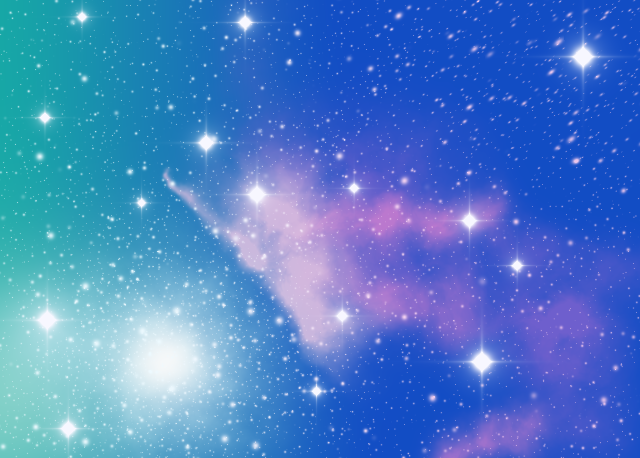
Give the GLSL for this background, as a Shadertoy shader.

```glsl
// Draws a teal-to-blue starry sky with a pink nebula and a glowing white star cluster.

const vec3 TEAL = vec3(0.09, 0.66, 0.65);
const vec3 AZURE = vec3(0.10, 0.46, 0.72);
const vec3 BLUE = vec3(0.07, 0.30, 0.77);
const vec3 MINT = vec3(0.62, 0.86, 0.81);
const vec3 ICE = vec3(0.76, 0.90, 0.94);
const vec3 VIOLET = vec3(0.52, 0.39, 0.81);
const vec3 ORCHID = vec3(0.77, 0.48, 0.81);
const vec3 BLUSH = vec3(0.85, 0.73, 0.87);

vec2 hash2(vec2 p) {
    vec3 q = fract(p.xyx * vec3(0.1031, 0.1030, 0.0973));
    q += dot(q, q.yzx + 33.33);
    return fract((q.xx + q.yz) * q.zy);
}

float corner(vec2 cell, vec2 offset) {
    return dot(hash2(cell) * 2.0 - 1.0, offset);
}

float gradientNoise(vec2 p) {
    vec2 i = floor(p), f = fract(p), e = vec2(1.0, 0.0);
    vec2 u = f * f * f * (f * (f * 6.0 - 15.0) + 10.0);
    float low = mix(corner(i, f), corner(i + e, f - e), u.x);
    float high = mix(corner(i + e.yx, f - e.yx), corner(i + 1.0, f - 1.0), u.x);
    return mix(low, high, u.y);
}

float fbm(vec2 p) {
    float sum = 0.0, amp = 0.6;
    for (int i = 0; i < 5; i++) {
        sum += amp * gradientNoise(p);
        p = mat2(0.8, 0.6, -0.6, 0.8) * p * 2.03 + 7.1;
        amp *= 0.52;
    }
    return sum;
}

float glow(vec2 p, vec2 centre, float radius) {
    vec2 q = (p - centre) / radius;
    return exp(-dot(q, q));
}

// Soft strip of gas from a to b
float strand(vec2 p, vec2 a, vec2 b, float width) {
    vec2 ab = b - a;
    float t = clamp(dot(p - a, ab) / dot(ab, ab), 0.0, 1.0);
    return glow(p, a + ab * t, width);
}

// Round core, halo and four thin rays
float flare(vec2 p, vec2 centre, float size) {
    vec2 q = abs(p - centre) / size;
    float rays = exp(-q.x / 0.0028 - q.y / 0.036) + exp(-q.y / 0.0028 - q.x / 0.036);
    return 1.3 * glow(q, vec2(0.0), 0.018) + 0.25 * glow(q, vec2(0.0), 0.045) + 0.85 * rays;
}

// One jittered star per cell of a turned grid; streak lengthens it diagonally
float starLayer(vec2 p, float cells, float density, float angle, float streak) {
    mat2 turn = mat2(cos(angle), sin(angle), -sin(angle), cos(angle));
    vec2 g = turn * p * cells, id = floor(g);
    vec2 kind = hash2(id + 57.0);
    vec2 q = (fract(g) - mix(vec2(0.27), vec2(0.73), hash2(id))) * turn;
    q = vec2(dot(q, vec2(0.8, 0.6)) / (1.0 + streak), dot(q, vec2(-0.6, 0.8)));
    float radius = mix(0.06, 0.13, kind.x * kind.x);
    return smoothstep(kind.y, kind.y + 0.12, density) * glow(q, vec2(0.0), radius);
}

vec3 sky(vec2 p) {
    vec3 col = mix(TEAL, AZURE, smoothstep(-0.05, 0.48, p.x));
    col = mix(col, BLUE, smoothstep(0.38, 0.82, p.x + 0.08 * p.y - 0.04));
    return mix(col, MINT, 0.75 * glow(p, vec2(0.0, 0.14), 0.27));
}

vec3 nebula(vec3 col, vec2 p) {
    float cloud = fbm(p * 5.0);
    vec2 w = p + 0.07 * vec2(cloud, fbm(p * 6.0 + 19.0));
    float texture1 = clamp(0.95 + 1.1 * fbm(w * 9.0 + 4.0), 0.3, 1.3);

    // Thin violet haze curling to the lower right
    float haze = 0.6 * strand(w, vec2(0.66, 0.60), vec2(0.86, 0.58), 0.14)
        + 0.55 * strand(w, vec2(0.85, 0.36), vec2(1.22, 0.29), 0.10)
        + 0.45 * strand(w, vec2(1.24, 0.28), vec2(1.28, 0.08), 0.10)
        + 0.35 * strand(w, vec2(1.05, 0.47), vec2(1.40, 0.41), 0.06)
        + 0.15 * strand(w, vec2(0.54, 0.75), vec2(0.57, 1.0), 0.06);
    col = mix(col, VIOLET, min(haze * texture1, 0.8));

    // Pink arms around a dark hollow
    float arms = 0.85 * strand(w, vec2(0.66, 0.50), vec2(1.04, 0.52), 0.058)
        + 0.6 * strand(w, vec2(0.68, 0.38), vec2(0.97, 0.33), 0.065)
        + 0.75 * strand(w, vec2(0.98, 0.0), vec2(1.17, 0.065), 0.045);
    arms *= 1.0 - 0.8 * glow(w, vec2(0.91, 0.43), 0.06);
    col = mix(col, ORCHID, min(arms * texture1, 0.9));

    // Pale body with a crisp slanted left edge and a pointed tip
    float side = dot(w - vec2(0.365, 0.617), vec2(0.78, 0.626));
    float body = strand(w, vec2(0.60, 0.53), vec2(0.68, 0.29), 0.105);
    body *= smoothstep(-0.015, 0.035, side);
    float tip = strand(w, vec2(0.37, 0.615), vec2(0.55, 0.44), mix(0.007, 0.027, smoothstep(0.36, 0.53, p.x)));
    col = mix(col, BLUSH, min((body + 0.65 * tip) * texture1, 0.92));
    return mix(col, BLUE, 0.6 * glow(w, vec2(0.86, 0.20), 0.075));
}

void mainImage(out vec4 fragColor, in vec2 fragCoord) {
    vec2 p = fragCoord / iResolution.y;
    p.x += 0.5 * (1.399 - iResolution.x / iResolution.y);
    vec3 col = nebula(sky(p), p);

    // Cluster light
    vec2 heart = vec2(0.36, 0.21);
    float swarm = glow(p, heart, 0.28);
    float mist = 0.72 * glow(p, heart, 0.22) * (1.0 + 0.7 * fbm(p * 12.0));
    col = mix(col, ICE, clamp(mist + 0.45 * glow(p, vec2(0.10, 0.27), 0.11), 0.0, 1.0));
    col = mix(col, vec3(0.98), 0.95 * glow(p, heart, 0.105));

    // Scattered stars, denser near the cluster and the gas
    float gas = glow(p, vec2(0.66, 0.42), 0.25);
    float streak = smoothstep(0.65, 1.2, p.x) * smoothstep(0.5, 0.8, p.y);
    float stars = 0.0;
    for (int i = 0; i < 5; i++) {
        float k = float(i);
        float density = 0.16 + 0.05 * k + 0.65 * swarm + 0.15 * gas;
        stars += (1.0 - 0.12 * k) * starLayer(p + 3.7 * k, 15.0 * pow(1.5, k), density, 0.4 + k, streak);
    }
    vec3 starTint = mix(vec3(0.93, 0.98, 1.0), vec3(1.0, 0.82, 0.94), smoothstep(0.3, 1.1, p.x));
    col = mix(col, starTint, min(stars, 1.0) * 0.92);

    // Leading stars: position and size
    vec3 leads[15] = vec3[](
        vec3(1.274, 0.876, 1.1), vec3(1.053, 0.210, 1.1), vec3(1.026, 0.518, 0.75),
        vec3(0.451, 0.688, 0.8), vec3(0.562, 0.575, 0.9), vec3(0.536, 0.951, 0.7),
        vec3(0.104, 0.301, 1.0), vec3(0.150, 0.064, 0.8), vec3(1.130, 0.420, 0.55),
        vec3(0.748, 0.310, 0.6), vec3(0.774, 0.589, 0.5), vec3(0.099, 0.743, 0.55),
        vec3(0.692, 0.146, 0.5), vec3(0.180, 0.963, 0.5), vec3(0.310, 0.557, 0.45));
    float light = 0.0;
    for (int i = 0; i < 15; i++) light += flare(p, leads[i].xy, leads[i].z);
    col = mix(col, vec3(0.97, 0.97, 1.0), min(light, 1.0));
    fragColor = vec4(col, 1.0);
}
```
